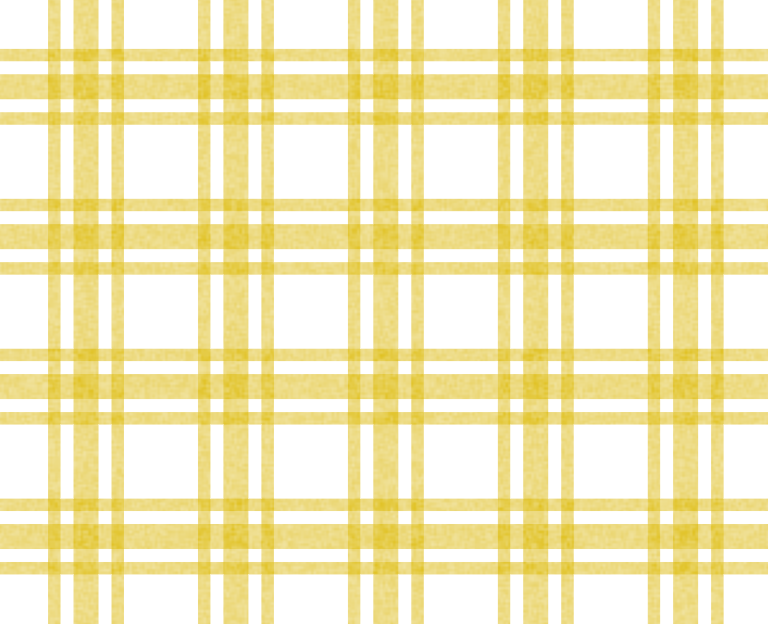
Reproduce this pattern procedurally as a Shadertoy shader.

```glsl
const float PERIOD = 0.1952;                // plaid repeat, in canvas widths
const vec2 BAND_CENTRE = vec2(0.1120, 0.1139);
const float WIDE_HALF = 0.0834;             // band sizes, in repeats
const float THIN_HALF = 0.0415;
const float THIN_OFFSET = 0.2115;
const float THREADS = 300.0;                // weave threads across the canvas
const float GRAIN = 0.22;
const vec3 GROUND = vec3(1.0);
const vec3 BAND = vec3(0.930, 0.860, 0.520);
const vec3 CROSSING = vec3(0.900, 0.800, 0.285);

float hash(vec2 p) {
    return fract(sin(dot(p, vec2(12.9898, 78.233))) * 43758.5453);
}

float valueNoise(vec2 p) {
    vec2 i = floor(p);
    vec2 f = fract(p);
    f = f * f * (3.0 - 2.0 * f);
    float low = mix(hash(i), hash(i + vec2(1.0, 0.0)), f.x);
    float high = mix(hash(i + vec2(0.0, 1.0)), hash(i + vec2(1.0, 1.0)), f.x);
    return mix(low, high, f.y);
}

// One wide stripe with a thin stripe on either side, on both axes at once
vec2 stripes(vec2 p, float pixel) {
    vec2 q = abs(fract((p - BAND_CENTRE) / PERIOD + 0.5) - 0.5);
    vec2 d = min(q - WIDE_HALF, abs(q - THIN_OFFSET) - THIN_HALF);
    float soft = 0.6 * pixel / PERIOD;
    return 1.0 - smoothstep(-soft, soft, d);
}

// Short warp and weft threads, centred on zero
float weave(vec2 p) {
    vec2 t = p * THREADS;
    float weft = valueNoise(t * vec2(0.45, 1.0));
    float warp = valueNoise(t * vec2(1.0, 0.45) + 37.0);
    return weft + warp - 1.0;
}

void mainImage(out vec4 fragColor, in vec2 fragCoord) {
    vec2 p = fragCoord / iResolution.x;
    vec2 cover = stripes(p, 1.0 / iResolution.x);
    float anyBand = max(cover.x, cover.y);
    float bothBands = cover.x * cover.y;

    // Dye the bands, deepen the crossings, then let the weave lighten or darken
    vec3 dye = mix(BAND, CROSSING, bothBands);
    dye = GROUND - (GROUND - dye) * (1.0 + GRAIN * weave(p));

    fragColor = vec4(clamp(mix(GROUND, dye, anyBand), 0.0, 1.0), 1.0);
}
```
